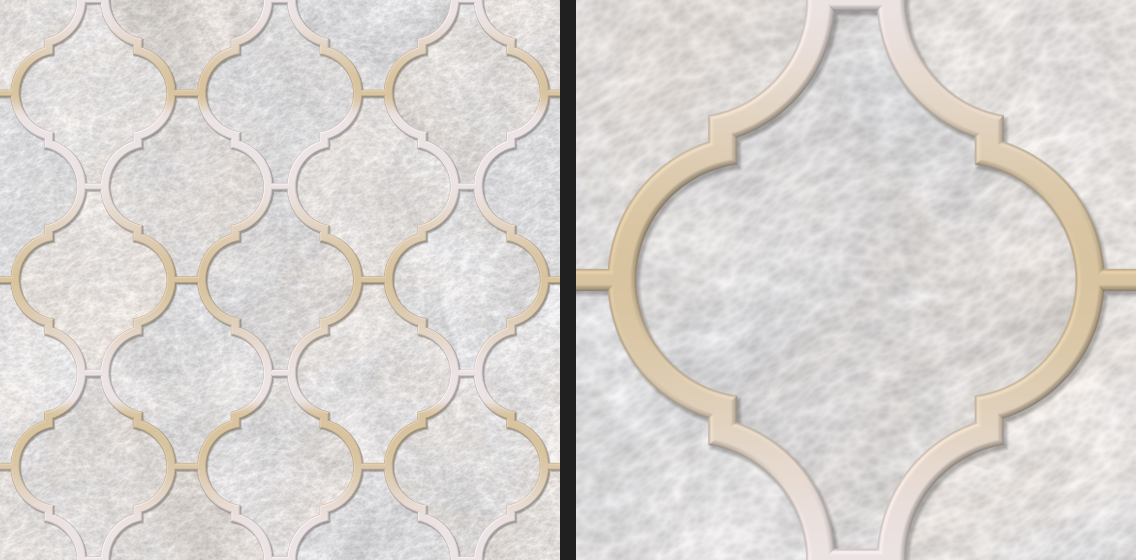
Left, the full canvas; right, a detail of the centre.
Give the GLSL for this pattern, as a Shadertoy shader.

```glsl
// Lantern-shaped stone tiles, three across and three down, with staggered tiles between.
// Two arcs joined by a vertical step form the bevelled gold and pearl strapwork;
// layered sines mottle each stone and cellular noise gives it a fine, pitted grain.

const float REPEATS = 3.0;
const float ARC_RADIUS = 0.234;
const float STRAP_HALF = 0.026;
const float BAR_HALF = 0.020;
const vec2 LIGHT_DIR = vec2(-0.6, 0.8);

vec2 hash2(vec2 p) {
    vec3 h = fract(p.xyx * vec3(0.1031, 0.1030, 0.0973));
    h += dot(h, h.yzx + 33.33);
    return fract((h.xx + h.yz) * h.zy);
}

// Distance to the nearest jittered point.
float cellular(vec2 p) {
    vec2 cell = floor(p), local = fract(p);
    float nearest = 4.0;
    for (int y = -1; y <= 1; y++)
    for (int x = -1; x <= 1; x++) {
        vec2 o = vec2(x, y);
        vec2 d = o + hash2(cell + o) - local;
        nearest = min(nearest, dot(d, d));
    }
    return sqrt(nearest);
}

// Rotated, self-warped sines, roughly -1 to 1.
float clouds(vec2 p) {
    float sum = 0.0, amp = 0.55;
    for (int i = 0; i < 7; i++) {
        p = mat2(0.8, 0.6, -0.6, 0.8) * p * 1.6 + 0.8 * sin(p.yx * 1.3 + float(i));
        sum += amp * sin(p.x) * sin(p.y + 1.7);
        amp *= 0.76;
    }
    return sum;
}

// Layers that are streaky when broad and round when fine.
float grain(vec2 p) {
    vec2 g = p + 0.012 * sin(p.yx * vec2(19.0, 14.0));
    g = vec2(g.x, g.y - 0.15 * g.x) * vec2(13.0, 23.0);
    float sum = 0.0, amp = 0.42;
    for (int i = 0; i < 3; i++) {
        sum += amp * (cellular(g) - 0.48);
        g = mat2(0.96, 0.28, -0.28, 0.96) * g * vec2(2.1, 1.75) + 7.3;
        amp *= 0.95;
    }
    return sum;
}

// Signed edge of the centred lantern in one quadrant; negative inside.
float lanternEdge(vec2 q) {
    float belly = length(q - vec2(0.184, 0.0)) - ARC_RADIUS;
    float neck = ARC_RADIUS - length(q - vec2(0.297, 0.5));
    return min(belly, max(neck, q.x - 0.238));
}

vec2 quadrant(vec2 p) {
    return abs(fract(p) - 0.5);
}

// Signed distance to the straps and the short bars linking them.
float strapwork(vec2 p) {
    vec2 q = quadrant(p);
    float strap = abs(lanternEdge(q)) - STRAP_HALF;
    float neckBar = max(abs(q.y - 0.5) - BAR_HALF, q.x - 0.063);
    float sideBar = max(q.y - BAR_HALF, 0.418 - q.x);
    return min(strap, min(neckBar, sideBar));
}

vec3 stone(vec2 p, vec2 tile) {
    vec2 seed = hash2(tile * 2.0 + 5.0);
    vec2 mood = hash2(tile * 2.0 + 19.0);
    vec2 at = p + seed * 23.0;
    float tone = 0.882 + 0.04 * (seed.x - 0.5);
    tone += mix(0.025, 0.065, mood.x) * clouds(at * 3.4) + 0.19 * grain(at);
    float warmth = smoothstep(-0.4, 0.9, mood.y - 0.2 + 0.5 * clouds(at * 2.1 + 9.0));
    vec3 tint = mix(vec3(0.996, 0.994, 1.004), vec3(1.016, 0.992, 0.972), warmth);
    return min(tone, 0.96) * tint;
}

float window(float t, vec2 rise, vec2 fall) {
    return smoothstep(rise.x, rise.y, t) * (1.0 - smoothstep(fall.x, fall.y, t));
}

// Pearl to gold bands, measured downward in repeats.
vec3 metal(float t) {
    float gold = window(t, vec2(0.05, 0.45), vec2(0.50, 0.64))
               + window(t, vec2(0.95, 1.46), vec2(1.50, 2.04))
               + window(t, vec2(2.13, 2.23), vec2(2.40, 2.86));
    return mix(vec3(0.925, 0.89, 0.895), vec3(0.85, 0.77, 0.63), gold);
}

void mainImage(out vec4 fragColor, in vec2 fragCoord) {
    vec2 p = REPEATS * fragCoord / iResolution.y;
    float aa = 0.8 * REPEATS / iResolution.y;
    float d = strapwork(p);

    // Stone, with a narrow shadow beside the straps
    bool centred = lanternEdge(quadrant(p)) < 0.0;
    vec2 tile = centred ? floor(p) + 0.5 : floor(p + 0.5);
    vec3 color = stone(p, mod(tile, REPEATS));
    float shadow = 1.0 - smoothstep(-0.004, 0.006, strapwork(p + LIGHT_DIR * 0.008));
    color *= 1.0 - 0.24 * shadow;

    // Bevelled metal
    vec2 e = vec2(0.003, 0.0);
    vec2 slope = vec2(strapwork(p + e) - strapwork(p - e),
                      strapwork(p + e.yx) - strapwork(p - e.yx));
    float facing = dot(slope / max(length(slope), 0.0001), LIGHT_DIR);
    float rim = smoothstep(-0.013, -0.005, d);
    vec3 strap = metal(REPEATS - p.y);
    strap *= 1.0 + rim * (0.08 * max(facing, 0.0) + 0.24 * min(facing, 0.0));
    strap *= 1.0 - 0.17 * smoothstep(-0.006, -0.001, d);

    color = mix(color, strap, 1.0 - smoothstep(-aa, aa, d));
    fragColor = vec4(clamp(color, 0.0, 1.0), 1.0);
}
```
